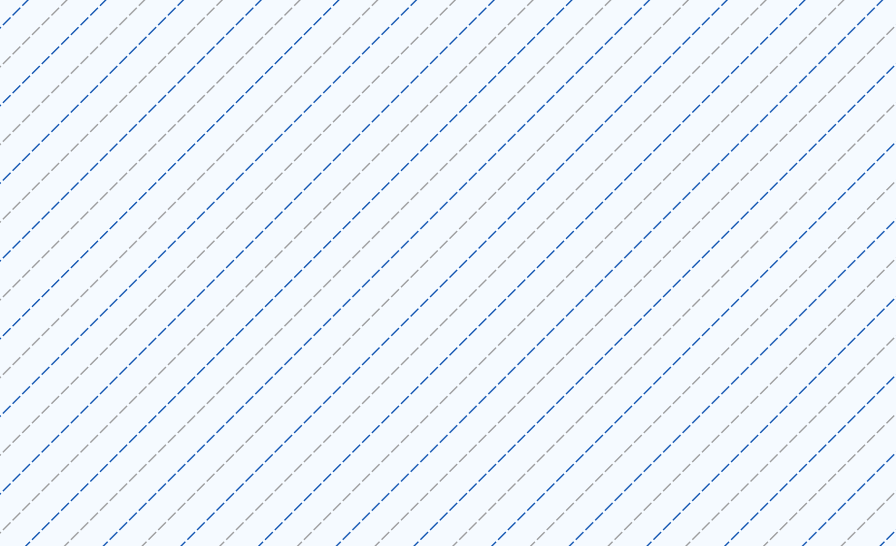
A Shadertoy shader for this pattern:

```glsl
// Thin dashed diagonals at 45 degrees, alternating blue and grey on pale ice blue.
// Rotated coordinates give the row index and the distance to its line; each row
// is cut into dashes, with box-filtered coverage smoothing both directions.

#define ROW_GAP     0.0503   // distance between neighbouring lines, in canvas heights
#define ROW_SHIFT   0.663    // offset of the first blue line, in rows
#define LINE_WIDTH  0.00258
#define DASH_PERIOD 0.02515
#define DASH_FILL   0.79     // drawn part of each dash period
#define DASH_SHIFT  0.366    // centre of a dash, in periods
#define PAPER vec3(0.960, 0.980, 1.000)
#define BLUE  vec3(0.080, 0.340, 0.700)
#define GREY  vec3(0.620, 0.620, 0.625)

// Share of a pixel-wide box, centred at dist, that a band of this width covers.
float bandCoverage(float dist, float width, float pixel) {
    float overlap = 0.5 * (width + pixel) - abs(dist);
    return clamp(overlap, 0.0, min(width, pixel)) / pixel;
}

void mainImage(out vec4 fragColor, in vec2 fragCoord) {
    float pixel = 1.0 / iResolution.y;
    vec2 p = fragCoord * pixel;

    // Axes across and along the diagonal lines
    float across = (p.x - p.y) * sqrt(0.5);
    float along = (p.x + p.y) * sqrt(0.5);

    // Nearest line and the distance to it
    float rowPos = across / ROW_GAP - ROW_SHIFT;
    float row = floor(rowPos + 0.5);
    float lineDist = (rowPos - row) * ROW_GAP;

    // Distance to the centre of the nearest dash
    float dashPos = along / DASH_PERIOD - DASH_SHIFT;
    float dashDist = (fract(dashPos + 0.5) - 0.5) * DASH_PERIOD;

    float ink = bandCoverage(lineDist, LINE_WIDTH, pixel)
              * bandCoverage(dashDist, DASH_PERIOD * DASH_FILL, pixel);

    // Even rows are blue, odd rows grey
    vec3 lineColor = mix(BLUE, GREY, mod(row, 2.0));
    fragColor = vec4(mix(PAPER, lineColor, ink), 1.0);
}
```
